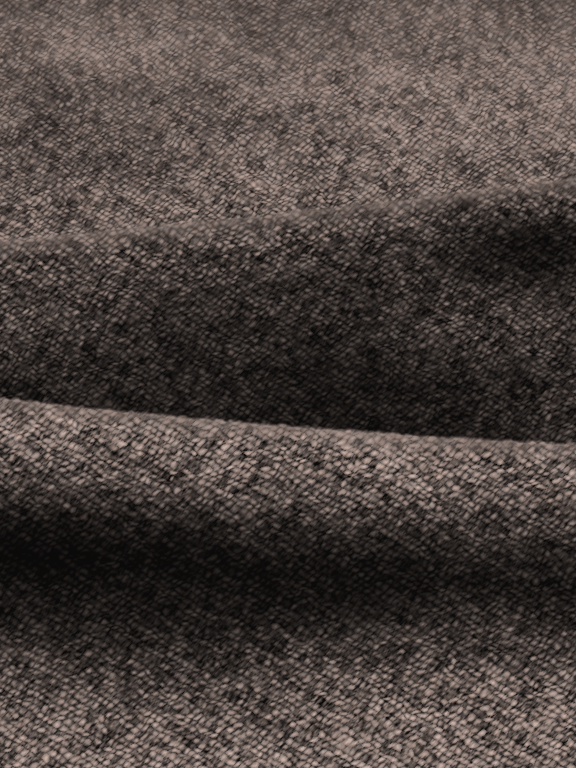
Write a Shadertoy shader that draws this texture.

```glsl
// Draws brown-grey twill cloth lying in two soft folds, blurred towards the back.
#define WALES_FRONT 112.0
#define WALES_MIDDLE 126.0
#define WALES_BACK 146.0
#define STITCH_CONTRAST 0.95
#define FIBRE_CONTRAST 1.15
#define CLUMP_CONTRAST 0.35
#define EDGE_SOFTNESS 0.003
#define RIM_GLOW 0.07
#define CLOTH_TINT vec3(1.0, 0.88, 0.83)

float hash(vec2 p) {
    return fract(sin(dot(p, vec2(127.1, 311.7))) * 43758.5453);
}

float noise(vec2 p) {
    vec2 i = floor(p), f = fract(p);
    f = f * f * (3.0 - 2.0 * f);
    return mix(mix(hash(i), hash(i + vec2(1, 0)), f.x),
               mix(hash(i + vec2(0, 1)), hash(i + vec2(1, 1)), f.x), f.y);
}

float fbm(vec2 p) {
    float sum = 0.0, weight = 0.5;
    for (int i = 0; i < 4; i++) {
        sum += weight * noise(p);
        p = p * 2.03 + 17.3;
        weight *= 0.5;
    }
    return sum / 0.9375;
}

// Soft elliptical patch of light or shade
float blob(vec2 p, vec2 centre, vec2 radius) {
    vec2 d = (p - centre) / radius;
    return exp(-dot(d, d));
}

// Zero-mean twill: narrow stitches leaning up to the right, in rows that descend to the right
float twill(vec2 p, float wales) {
    p += 0.006 * vec2(noise(p * 28.0), noise(p * 28.0 + 40.0));
    p += 0.005 * vec2(noise(p * 95.0 + 11.0), noise(p * 95.0 + 70.0));
    vec2 g = vec2(dot(p, vec2(0.86, -0.5)) * 1.05, dot(p, vec2(0.5, 0.86))) * wales;
    float row = floor(g.y);
    g.x += hash(vec2(row, 3.0)) - 0.45 * fract(g.y);
    vec2 f = fract(g) - 0.5;
    float yarn = 0.35 + 1.3 * hash(vec2(floor(g.x), row));
    return yarn * exp(-5.0 * dot(f, f)) - 0.49;
}

// Zero-mean fine hairs, stretched up to the right
float fibres(vec2 p) {
    vec2 q = vec2(p.x + p.y, 2.2 * (p.y - p.x));
    return noise(q * 90.0) * 0.55 + noise(q * 190.0 + 9.0) * 0.45 - 0.5;
}

// Zero-mean uneven dye, drawn out along the rows
float clumps(vec2 p) {
    vec2 q = vec2(dot(p, vec2(0.86, -0.5)), 2.0 * dot(p, vec2(0.5, 0.86)));
    return noise(q * 42.0) - 0.5;
}

float surface(vec2 p, float wales) {
    return STITCH_CONTRAST * twill(p, wales) + FIBRE_CONTRAST * fibres(p)
        + CLUMP_CONTRAST * clumps(p);
}

float backCloth(vec2 uv, vec2 p) {
    float light = 0.415
        + 0.07 * blob(uv, vec2(0.88, 0.84), vec2(0.45, 0.10))
        + 0.07 * blob(uv, vec2(0.17, 0.94), vec2(0.16, 0.04))
        - 0.09 * blob(uv, vec2(0.05, 0.82), vec2(0.32, 0.07))
        - 0.05 * blob(uv, vec2(0.50, 0.84), vec2(0.16, 0.03));
    light += 0.16 * (fbm(vec2(p.x * 7.0 + p.y * 5.0, p.y * 18.0)) - 0.5);
    float threads = noise(vec2(p.x * 120.0 + p.y * 18.0, p.y * 26.0)) - 0.5;
    float focus = mix(0.85, 0.45, smoothstep(0.72, 1.0, uv.y));
    return light * (1.0 + focus * surface(p, WALES_BACK) + 0.18 * threads);
}

float middleFold(vec2 uv, vec2 p, float depth) {
    float light = 0.12 + 0.30 * exp(-max(depth, 0.0) / 0.075)
        - 0.15 * blob(uv, vec2(0.92, 0.685), vec2(0.16, 0.05))
        + 0.12 * blob(uv, vec2(0.90, 0.57), vec2(0.20, 0.05))
        + 0.07 * blob(uv, vec2(0.04, 0.58), vec2(0.22, 0.06))
        + 0.08 * blob(uv, vec2(1.0, 0.46), vec2(0.13, 0.05))
        - 0.02 * blob(uv, vec2(0.68, 0.50), vec2(0.20, 0.05));
    light += 0.06 * (fbm(p * 9.0) - 0.5);
    float grip = mix(0.45, 1.1, smoothstep(0.0, 0.035, depth));
    return light * (1.0 + grip * surface(p, WALES_MIDDLE));
}

float frontFold(vec2 uv, vec2 p, float depth) {
    float light = 0.09
        + 0.38 * (1.0 - smoothstep(0.015, 0.19, depth))
        + 0.36 * (1.0 - smoothstep(0.01, 0.245, uv.y + 0.02 * sin(uv.x * 6.0)))
        - 0.04 * blob(uv, vec2(0.12, 0.29), vec2(0.25, 0.06))
        + 0.04 * blob(uv, vec2(0.95, 0.10), vec2(0.25, 0.07));
    light += 0.08 * (fbm(vec2(p.x * 8.0, p.y * 14.0) + 5.0) - 0.5);
    float grip = mix(0.45, 1.1, smoothstep(0.0, 0.03, depth));
    return light * (1.0 + grip * surface(p, WALES_FRONT));
}

// Fine fuzz catching light along a ridge
float rim(float depth) {
    return RIM_GLOW * exp(-abs(depth - 0.002) / 0.004);
}

void mainImage(out vec4 fragColor, in vec2 fragCoord) {
    vec2 uv = fragCoord / iResolution.xy;
    vec2 p = fragCoord / iResolution.y;

    // Depth below each fold's ridge, with a slightly hairy outline
    float fuzz = 0.003 * (noise(p * 170.0) - 0.5);
    float upper = 0.6875 + uv.x * (0.062 + 0.019 * uv.x) - uv.y + fuzz;
    float lower = 0.482 - uv.x * (0.085 - 0.025 * uv.x) - uv.y + fuzz;

    // Layers from back to front
    float tone = backCloth(uv, p);
    float middle = middleFold(uv, p, upper) + rim(upper);
    tone = mix(tone, middle, smoothstep(-EDGE_SOFTNESS, EDGE_SOFTNESS, upper));
    float front = frontFold(uv, p, lower) + rim(lower);
    tone = mix(tone, front, smoothstep(-EDGE_SOFTNESS, EDGE_SOFTNESS, lower));

    // Soft highlight limit and faint yarn tint
    tone = clamp(tone, 0.045, 1.0);
    tone -= 0.5 * max(tone - 0.55, 0.0);
    vec3 tint = CLOTH_TINT + vec3(0.0, 0.03, 0.05) * (noise(p * 130.0) - 0.5);
    fragColor = vec4(tone * tint, 1.0);
}
```
